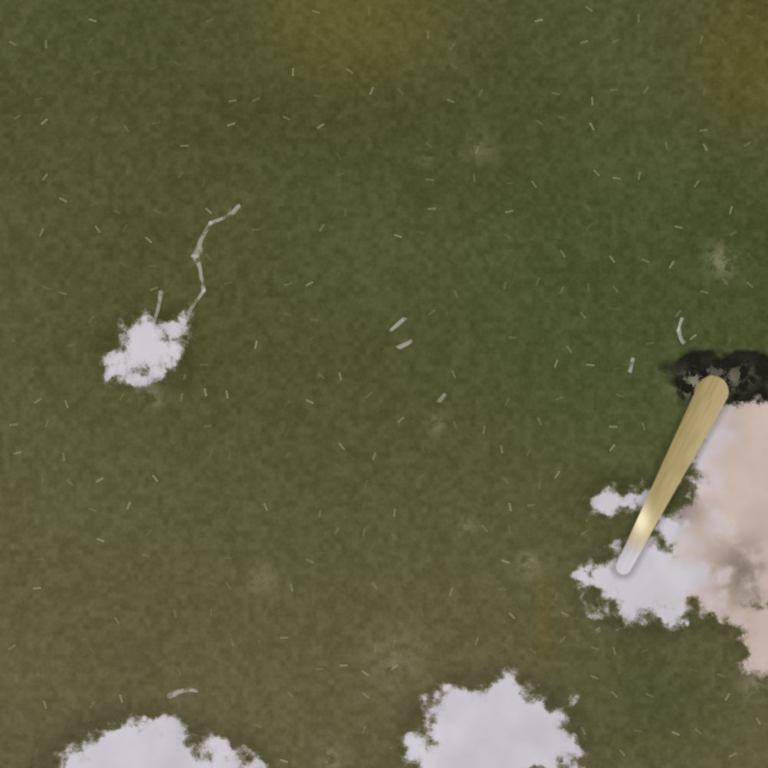
Reproduce this texture procedurally as a WebGL 2 fragment shader.

```glsl
#version 300 es
precision highp float;
uniform vec2 u_resolution;
out vec4 fragColor;

const vec3 MOSS = vec3(0.315, 0.325, 0.185);
const vec3 DEEP_GREEN = vec3(0.265, 0.31, 0.175);
const vec3 DRY_MOSS = vec3(0.385, 0.365, 0.25);
const vec3 WARM_OLIVE = vec3(0.41, 0.36, 0.18);
const vec3 FLUFF_LILAC = vec3(0.79, 0.77, 0.80);
const vec3 FLUFF_PINK = vec3(0.77, 0.70, 0.66);
const vec3 FLUFF_SHADE = vec3(0.52, 0.47, 0.43);
const vec3 STRAW = vec3(0.64, 0.62, 0.53);
const vec3 CHAR = vec3(0.10, 0.095, 0.085);
const vec3 WOOD = vec3(0.67, 0.60, 0.43);
const vec3 GLINT = vec3(0.97, 0.92, 0.78);
const float GRAIN_SCALE = 125.0;
const float GRAIN_GAIN = 0.10;
const float FLECK_CELLS = 28.0;
const float FRAY = 0.065;

// Fluff lobes: centre, radii
const vec4 LOBES[10] = vec4[10](
  vec4(0.190, 0.540, 0.044, 0.035), vec4(0.226, 0.572, 0.016, 0.016),
  vec4(0.180, -0.015, 0.115, 0.081), vec4(0.300, -0.005, 0.040, 0.040),
  vec4(0.640, 0.035, 0.103, 0.078), vec4(0.850, 0.242, 0.077, 0.057),
  vec4(0.950, 0.290, 0.095, 0.100), vec4(0.985, 0.405, 0.080, 0.072),
  vec4(1.000, 0.170, 0.032, 0.042), vec4(0.815, 0.352, 0.036, 0.018));

// Faint pale patches: centre, radius, strength
const vec4 PATCHES[11] = vec4[11](
  vec4(0.940, 0.661, 0.028, 0.55), vec4(0.628, 0.805, 0.024, 0.32),
  vec4(0.555, 0.798, 0.012, 0.25), vec4(0.567, 0.448, 0.015, 0.45),
  vec4(0.690, 0.264, 0.020, 0.50), vec4(0.341, 0.245, 0.024, 0.30),
  vec4(0.520, 0.140, 0.050, 0.27), vec4(0.605, 0.317, 0.020, 0.28),
  vec4(0.197, 0.490, 0.026, 0.45), vec4(0.985, 0.110, 0.024, 0.60),
  vec4(0.430, 0.012, 0.020, 0.50));

// Loose fibres: start, end
const vec4 FIBRES[12] = vec4[12](
  vec4(0.512, 0.570, 0.524, 0.583), vec4(0.521, 0.546, 0.531, 0.553),
  vec4(0.568, 0.474, 0.573, 0.483), vec4(0.818, 0.518, 0.824, 0.535),
  vec4(0.222, 0.098, 0.254, 0.102), vec4(0.884, 0.568, 0.890, 0.583),
  vec4(0.884, 0.568, 0.894, 0.557), vec4(0.240, 0.580, 0.262, 0.618),
  vec4(0.262, 0.618, 0.256, 0.670), vec4(0.256, 0.670, 0.275, 0.708),
  vec4(0.275, 0.708, 0.312, 0.728), vec4(0.198, 0.575, 0.208, 0.622));

float hash(vec2 p) {
  vec3 q = fract(p.xyx * 0.1031);
  q += dot(q, q.yzx + 33.33);
  return fract((q.x + q.y) * q.z);
}

float noise(vec2 p) {
  vec2 i = floor(p), f = fract(p);
  f = f * f * (3.0 - 2.0 * f);
  return mix(mix(hash(i), hash(i + vec2(1, 0)), f.x),
             mix(hash(i + vec2(0, 1)), hash(i + vec2(1, 1)), f.x), f.y);
}

float fbm(vec2 p) {
  float sum = 0.0, gain = 0.5;
  for (int i = 0; i < 4; i++) {
    sum += gain * noise(p);
    p = mat2(1.6, 1.2, -1.2, 1.6) * p + 17.3;
    gain *= 0.5;
  }
  return sum / 0.9375;
}

float ellipse(vec2 p, vec2 c, vec2 r) { return (length((p - c) / r) - 1.0) * min(r.x, r.y); }

float glow(vec2 p, vec2 c, vec2 r) { vec2 q = (p - c) / r; return exp(-dot(q, q)); }

float segment(vec2 p, vec2 a, vec2 b) {
  vec2 d = b - a;
  return length(p - a - d * clamp(dot(p - a, d) / dot(d, d), 0.0, 1.0));
}

// Short randomly turned blades, one per grid cell
float flecks(vec2 p) {
  vec2 cell = floor(p * FLECK_CELLS);
  vec2 centre = (cell + 0.25 + 0.5 * vec2(hash(cell + 50.0), hash(cell + 91.0))) / FLECK_CELLS;
  float angle = 3.14 * hash(cell + 137.0);
  vec2 arm = vec2(cos(angle), sin(angle)) * 0.004;
  return (1.0 - smoothstep(0.0005, 0.0026, segment(p, centre - arm, centre + arm)))
       * pow(hash(cell + 211.0), 4.0);
}

vec3 ground(vec2 p) {
  float broad = fbm(p * 6.0);
  vec3 c = mix(DRY_MOSS, MOSS, smoothstep(0.0, 0.65, p.y + 0.35 * (broad - 0.5)));
  c = mix(c, DRY_MOSS, 0.35 * (1.0 - smoothstep(0.0, 0.4, p.x)) * smoothstep(0.95, 0.6, p.y));
  c = mix(c, DEEP_GREEN, 0.75 * glow(p, vec2(0.85, 0.62), vec2(0.22, 0.20)));
  c = mix(c, DEEP_GREEN, 0.5 * glow(p, vec2(0.85, 0.10), vec2(0.13, 0.10)));
  c = mix(c, WARM_OLIVE, 0.6 * glow(p, vec2(0.46, 0.98), vec2(0.11, 0.08)));
  c = mix(c, WARM_OLIVE, 0.6 * glow(p, vec2(0.98, 0.92), vec2(0.07, 0.08)));
  c = mix(c, WARM_OLIVE, 0.4 * glow(p, vec2(0.706, 0.19), vec2(0.012, 0.05)));
  c += GRAIN_GAIN * (fbm(p * GRAIN_SCALE) - 0.5) + 0.05 * (broad - 0.5);
  return mix(c, STRAW, 0.55 * flecks(p));
}

void main() {
  vec2 p = gl_FragCoord.xy / u_resolution;
  vec3 color = ground(p);
  float fine = fbm(p * 95.0), tufts = fbm(p * 32.0);

  // Pale patches and fibres
  for (int i = 0; i < PATCHES.length(); i++) {
    vec4 s = PATCHES[i];
    color = mix(color, STRAW, s.w * glow(p, s.xy, vec2(s.z * 0.8)) * smoothstep(0.25, 0.65, fine));
  }
  vec2 bent = p + 0.012 * (vec2(noise(p * 45.0), noise(p * 45.0 + 71.0)) - 0.5);
  for (int i = 0; i < FIBRES.length(); i++) {
    float d = segment(bent, FIBRES[i].xy, FIBRES[i].zw);
    color = mix(color, FLUFF_LILAC, 0.6 * smoothstep(0.0042, 0.0008, d) * smoothstep(0.2, 0.6, fine));
  }

  // Charred hollow with pale ash inside
  float hollow = ellipse(p, vec2(0.94, 0.502), vec2(0.078, 0.042)) + 0.035 * (tufts - 0.5);
  color = mix(color, CHAR, 0.88 * smoothstep(0.008, -0.006, hollow));
  float ash = glow(p, vec2(0.915, 0.497), vec2(0.032, 0.022)) + 0.4 * glow(p, vec2(0.96, 0.51), vec2(0.03, 0.02));
  color = mix(color, STRAW, clamp(ash, 0.0, 1.0) * smoothstep(0.35, 0.65, fine));

  // Frayed fluff
  float fluff = 1.0;
  for (int i = 0; i < LOBES.length(); i++) fluff = min(fluff, ellipse(p, LOBES[i].xy, LOBES[i].zw));
  color *= 1.0 - 0.14 * smoothstep(0.035, 0.0, fluff);
  float edge = fluff + FRAY * (tufts - 0.5) + 0.025 * (fine - 0.5);
  float pinkness = smoothstep(0.86, 0.97, p.x + 0.15 * (tufts - 0.5));
  vec3 fluffColor = mix(FLUFF_LILAC, FLUFF_PINK, pinkness) + 0.10 * (fbm(p * 22.0) - 0.5);
  fluffColor = mix(fluffColor, FLUFF_SHADE, 0.55 * smoothstep(-0.016, 0.006, edge));
  float crease = glow(p, vec2(0.965, 0.255), vec2(0.035, 0.04)) + 0.7 * glow(p, vec2(0.885, 0.335), vec2(0.03, 0.02));
  fluffColor = mix(fluffColor, FLUFF_SHADE, crease * smoothstep(0.35, 0.65, tufts));
  color = mix(color, fluffColor, smoothstep(0.008, -0.009, edge));

  // Tapered stick, lit near its lower end
  vec2 top = vec2(0.928, 0.490), tip = vec2(0.812, 0.262), axis = tip - top;
  float along = clamp(dot(p - top, axis) / dot(axis, axis), 0.0, 1.0);
  float side = dot(p - top, normalize(vec2(-axis.y, axis.x)));
  float stick = segment(p, top, tip) - mix(0.021, 0.010, along);
  vec3 wood = mix(WOOD, FLUFF_LILAC, smoothstep(0.78, 0.95, along));
  wood += 2.5 * side + 0.05 * (noise(vec2(side * 300.0, along * 12.0)) - 0.5);
  wood = mix(wood, GLINT, glow(p, vec2(0.835, 0.322), vec2(0.014, 0.024)));
  color *= 1.0 - 0.2 * smoothstep(0.012, 0.0, stick);
  color = mix(color, wood, smoothstep(0.002, -0.002, stick));

  fragColor = vec4(clamp(color, 0.0, 1.0), 1.0);
}
```
